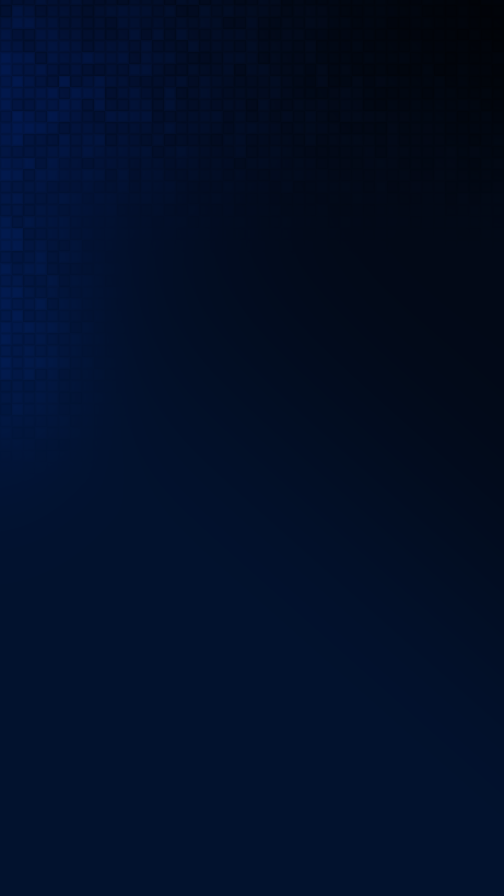
A WebGL 2 fragment shader for this background:

```glsl
#version 300 es
precision highp float;

#define NIGHT vec3(0.007, 0.036, 0.092)
#define NAVY vec3(0.006, 0.070, 0.180)
#define GLOW vec3(0.000, 0.031, 0.125)
#define DIAGONAL_SLOPE 0.5
#define COLUMNS 43.0
#define CELL_CONTRAST 0.30
#define LINE_DEPTH 0.20
#define LINE_WIDTH 0.12
#define CORNER_SHADE 0.65

uniform vec2 u_resolution;
out vec4 fragColor;

float hash(vec2 p) {
  p = fract(p * vec2(0.1031, 0.1130));
  p += dot(p, p.yx + 33.33);
  return fract((p.x + p.y) * p.x * 57.0);
}

// Soft elliptical light, one at its center
float softGlow(vec2 p, vec2 center, vec2 radius) {
  vec2 d = (p - center) / radius;
  return exp(-dot(d, d));
}

// Brightness variation of square cells with thin dark seams
float cellPattern(vec2 p) {
  vec2 grid = p * COLUMNS;
  vec2 seamDistance = 0.5 - abs(fract(grid) - 0.5);
  vec2 blur = fwidth(grid);
  vec2 seams = 1.0 - smoothstep(vec2(0.0), LINE_WIDTH + blur, seamDistance);
  float shade = hash(floor(grid)) - 0.5;
  return CELL_CONTRAST * shade - LINE_DEPTH * (max(seams.x, seams.y) - 0.4);
}

void main() {
  vec2 uv = gl_FragCoord.xy / u_resolution;
  vec2 square = gl_FragCoord.xy / u_resolution.x;

  // Diagonal fall from navy at the lower left to night at the upper right
  float diagonal = 1.0 - uv.y - DIAGONAL_SLOPE * uv.x;
  vec3 color = mix(NIGHT, NAVY, smoothstep(-0.13, 0.46, diagonal));

  // Blue light along the left edge and across the upper left
  float sideGlow = softGlow(uv, vec2(-0.03, 0.62), vec2(0.19, 0.14));
  float upperGlow = softGlow(uv, vec2(-0.05, 0.90), vec2(0.48, 0.17));
  color += GLOW * (0.85 * sideGlow + 1.1 * upperGlow);

  // Shadow gathered in the upper right corner
  color *= 1.0 - CORNER_SHADE * softGlow(uv, vec2(1.05, 1.0), vec2(0.40, 0.17));

  // Cell texture fading away from the top and the left edge
  float topFade = smoothstep(0.70, 0.90, uv.y);
  float sideFade = smoothstep(0.28, 0.0, uv.x) * smoothstep(0.45, 0.62, uv.y);
  color *= 1.0 + cellPattern(square) * max(topFade, 0.8 * sideFade);

  fragColor = vec4(color, 1.0);
}
```
